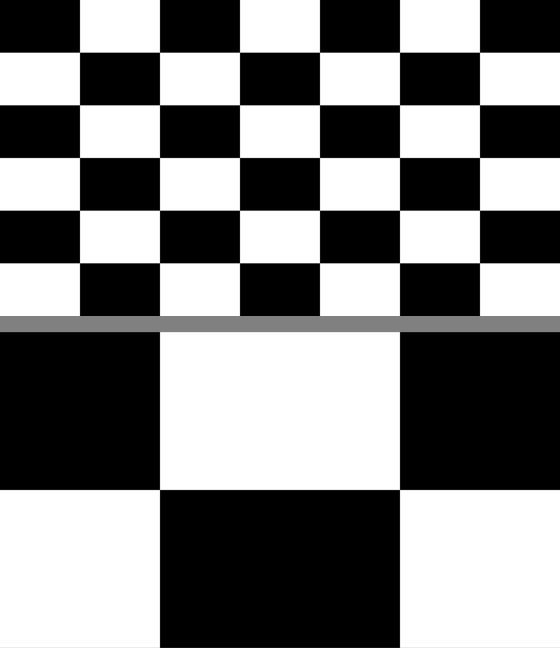
Top: the whole. Bottom: its middle third, enlarged.
Write a Shadertoy shader that draws this pattern.

```glsl
#define CELLS vec2(7.0, 6.0)
#define LIGHT vec3(1.0)
#define DARK vec3(0.0)
#define EDGE_PIXELS 0.75

// Per axis: +1 in even cells, -1 in odd cells, blended across inner borders
vec2 alternate(vec2 p, vec2 softness) {
    vec2 border = clamp(floor(p + 0.5), vec2(1.0), CELLS - 1.0);
    vec2 side = 2.0 * smoothstep(-softness, softness, p - border) - 1.0;
    return side * (1.0 - 2.0 * mod(border, 2.0));
}

void mainImage(out vec4 fragColor, in vec2 fragCoord) {
    vec2 cellsPerPixel = CELLS / iResolution.xy;
    vec2 parity = alternate(fragCoord * cellsPerPixel, EDGE_PIXELS * cellsPerPixel);

    // Equal parities give a light cell, unequal ones a dark cell
    float lightness = 0.5 + 0.5 * parity.x * parity.y;
    fragColor = vec4(mix(DARK, LIGHT, lightness), 1.0);
}
```
